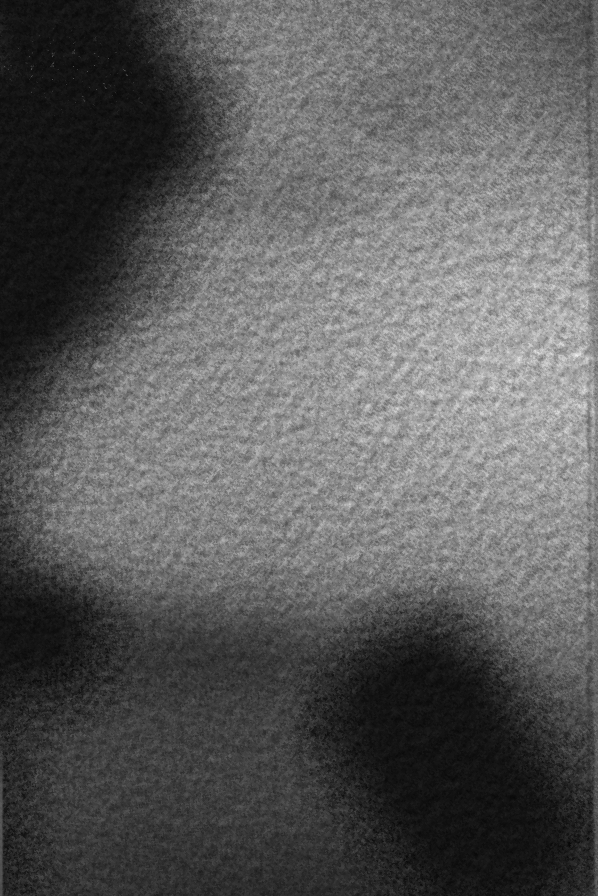
Reproduce this texture procedurally as a Shadertoy shader.

```glsl
// Monochrome rough paper: soft pools of shadow cross a pale sheet.
// Capsule distances shape the shadows, the slope of layered value noise
// embosses the surface, and fine hash noise adds the powdery grain.

float hash(vec2 p) {
    return fract(sin(dot(p, vec2(127.1, 311.7))) * 43758.5453);
}

float noise(vec2 p) {
    vec2 i = floor(p), f = fract(p);
    f = f * f * (3.0 - 2.0 * f);
    return mix(mix(hash(i), hash(i + vec2(1, 0)), f.x),
               mix(hash(i + vec2(0, 1)), hash(i + vec2(1, 1)), f.x), f.y);
}

float fbm(vec2 p) {
    float sum = 0.0, amp = 0.5;
    for (int i = 0; i < 4; i++) {
        sum += amp * noise(p);
        p = mat2(0.8, 0.6, -0.6, 0.8) * p * 2.03 + 7.3;
        amp *= 0.5;
    }
    return sum;
}

float capsule(vec2 p, vec2 a, vec2 b) {
    vec2 pa = p - a, ba = b - a;
    return length(pa - ba * clamp(dot(pa, ba) / dot(ba, ba), 0.0, 1.0));
}

// Soft elliptical spot, 1 at its centre
float spot(vec2 p, vec2 centre, vec2 size) {
    vec2 d = (p - centre) / size;
    return exp(-dot(d, d));
}

// Height of the pebbled paper: two turned layers of dimples and a finer tooth
float paperHeight(vec2 p) {
    vec2 q = mat2(0.8, 0.6, -0.6, 0.8) * p * 64.0;
    vec2 r = mat2(0.96, -0.28, 0.28, 0.96) * p * 82.0;
    return 0.45 * noise(q) + 0.45 * noise(r + 13.0)
         + 0.28 * noise(q * 2.1 + 5.0) + 0.14 * noise(r * 3.1 + 27.0);
}

void mainImage(out vec4 fragColor, in vec2 fragCoord) {
    // Canvas width is one unit; the height is then about 1.5
    vec2 uv = fragCoord / iResolution.xy;
    vec2 p = uv * vec2(1.0, 1.5);
    vec2 w = p + 0.07 * (vec2(fbm(p * 7.0), fbm(p * 7.0 + 40.0)) - 0.47);

    // Broad light, brightest at the right of the middle
    float tone = 0.43 + 0.25 * spot(p, vec2(0.94, 0.90), vec2(0.60, 0.38));
    tone *= mix(0.60, 1.0, smoothstep(0.22, 0.62, w.y - 0.12 * (1.0 - p.x) + 0.06));
    tone += 0.05 * spot(p, vec2(0.48, 1.42), vec2(0.22, 0.15));
    tone += 0.05 * spot(p, vec2(0.25, 0.68), vec2(0.22, 0.20));

    // Faint stains
    tone *= 1.0 - 0.30 * spot(w, vec2(1.0, 1.50), vec2(0.18, 0.22));
    tone *= 1.0 - 0.15 * spot(w, vec2(0.65, 1.32), vec2(0.12, 0.06));
    tone *= 1.0 - 0.14 * spot(w, vec2(0.50, 1.18), vec2(0.12, 0.06));
    tone *= 1.0 - 0.38 * spot(w, vec2(0.36, 0.40), vec2(0.28, 0.09));
    tone *= 1.0 - 0.35 * spot(w, vec2(0.50, 0.0), vec2(0.50, 0.12));

    // Deep shadows at the upper left, lower left and lower right
    float upper = min(capsule(w, vec2(0.08, 1.52), vec2(0.17, 1.285)),
                      capsule(w, vec2(0.17, 1.285), vec2(0.0, 1.012)));
    upper = min(upper, capsule(w, vec2(-0.1, 1.27), vec2(0.17, 1.27)));
    float left = capsule(w, vec2(-0.05, 0.46), vec2(0.08, 0.435));
    float right = capsule(w, vec2(0.71, 0.29), vec2(0.82, 0.10));
    float lit = smoothstep(0.07, 0.29, upper)
              * smoothstep(0.02, 0.20, left)
              * smoothstep(0.07, 0.26, right);
    float sideFade = smoothstep(-0.08, 0.14, w.x);
    lit *= mix(1.0, sideFade, 0.85 * smoothstep(1.1, 0.8, p.y));
    tone = mix(0.075, tone, lit);

    // Emboss from the height difference towards the upper left
    float relief = paperHeight(p) - paperHeight(p + vec2(-0.003, 0.007));
    tone *= 1.0 + relief * mix(0.65, 0.42, lit);

    // Powdery grain on turned cells, strongest where shadow dissolves into light
    vec2 turned = mat2(0.8, 0.6, -0.6, 0.8) * p;
    float grain = hash(floor(turned * 342.0)) - 0.5;
    float coarse = noise(turned * 210.0 + 60.0) - 0.5;
    float edge = 4.0 * lit * (1.0 - lit);
    tone += (grain + 0.9 * coarse) * (0.012 + 0.26 * min(tone, 0.5) + 0.05 * edge);

    // Sparse bright flecks in the upper shadow
    float fleck = smoothstep(0.86, 0.97, noise(turned * 260.0 + 90.0));
    tone += 0.26 * fleck * spot(p, vec2(0.12, 1.38), vec2(0.16, 0.06));

    // Sheet borders: a dark crease at the right, pale slivers outside it
    float wobble = 0.005 * (noise(vec2(3.0, p.y * 14.0)) - 0.5);
    float crease = smoothstep(0.007, 0.0, abs(p.x - 0.986 - wobble));
    tone *= 1.0 - 0.25 * crease * (0.4 + 0.6 * noise(vec2(8.0, p.y * 9.0)));
    float sliver = smoothstep(0.990, 0.996, p.x + wobble);
    tone = mix(tone, 0.42 + 0.12 * grain, 0.6 * sliver);
    float leftSliver = smoothstep(0.007, 0.002, p.x) * smoothstep(0.30, 0.15, p.y);
    tone = mix(tone, 0.45, 0.6 * leftSliver);

    fragColor = vec4(vec3(clamp(tone, 0.0, 1.0)), 1.0);
}
```
